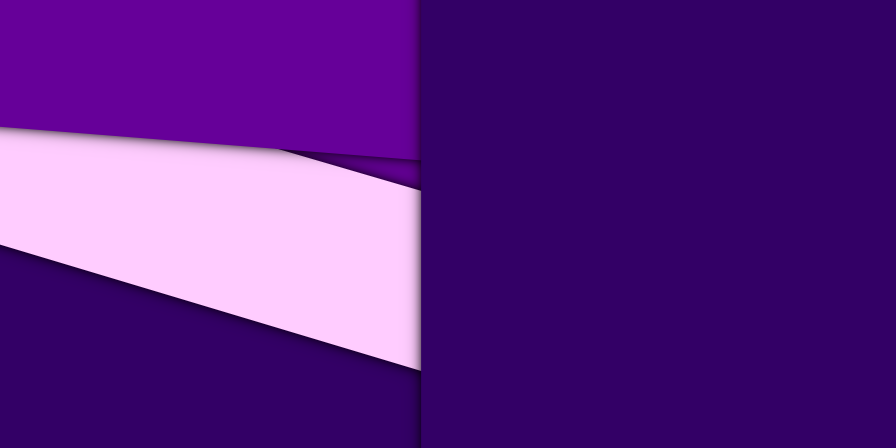
This background is drawn by a Shadertoy shader. Its source:

```glsl
// Layered paper sheets: violet and pink slanted sheets beside a dark panel.
// Each sheet is bounded by straight edges given as signed distances, and is
// laid over the ones below it with a soft Gaussian-like drop shadow.

const vec3 INDIGO = vec3(0.20, 0.00, 0.40);
const vec3 VIOLET = vec3(0.40, 0.00, 0.60);
const vec3 PINK   = vec3(1.00, 0.80, 1.00);

const float SHADOW_WIDTH = 0.014;
const float SHADOW_STRENGTH = 1.05;

// Signed distance to the line from a to b, negative on its left side.
float edgeDistance(vec2 p, vec2 a, vec2 b) {
    vec2 along = normalize(b - a);
    return dot(p - a, vec2(along.y, -along.x));
}

// Shadow opacity: about one half at the edge, fading outward.
float shadowOpacity(float dist) {
    float blur = 1.0 / (1.0 + exp(1.7 * dist / SHADOW_WIDTH));
    return min(SHADOW_STRENGTH * blur, 1.0);
}

// Darken the layers below, then cover them with an antialiased sheet.
vec3 laySheet(vec3 below, vec3 paper, float dist, float pixel) {
    vec3 shaded = below * (1.0 - shadowOpacity(dist));
    float coverage = clamp(0.5 - dist / pixel, 0.0, 1.0);
    return mix(shaded, paper, coverage);
}

void mainImage(out vec4 fragColor, in vec2 fragCoord) {
    // Canvas units: x from 0 to 2, y from 0 to 1.
    vec2 p = fragCoord / iResolution.xy * vec2(2.0, 1.0);
    float pixel = 1.0 / iResolution.y;
    float panelX = 0.940;

    // Edges of the slanted sheets, from the left border to the panel.
    float aboveLow = edgeDistance(p, vec2(0.0, 0.454), vec2(panelX, 0.172));
    float belowPinkTop = -edgeDistance(p, vec2(0.0, 0.849), vec2(panelX, 0.574));
    float aboveTop = edgeDistance(p, vec2(0.0, 0.717), vec2(panelX, 0.642));

    // Stack the sheets from back to front.
    vec3 color = mix(INDIGO, VIOLET, clamp(0.5 - aboveLow / pixel, 0.0, 1.0));
    color = laySheet(color, PINK, max(aboveLow, belowPinkTop), pixel);
    color = laySheet(color, VIOLET, aboveTop, pixel);
    color = laySheet(color, INDIGO, panelX - p.x, pixel);

    fragColor = vec4(color, 1.0);
}
```
